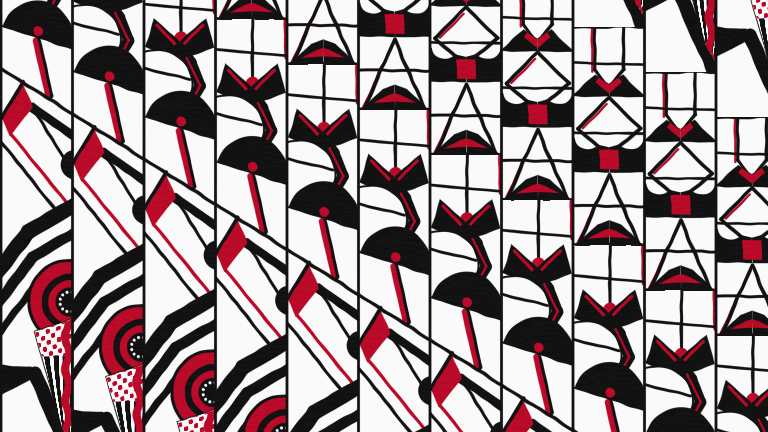
Give the GLSL for this pattern, as a Shadertoy shader.

```glsl
// Ink-drawn strip of angular and round motifs in black, red and white.
// One tall strip is built from distance functions, then repeated in columns,
// each column sliding further down so the motifs form diagonal rows.

const vec3 WHITE = vec3(0.98), BLACK = vec3(0.07), RED = vec3(0.73, 0.04, 0.16);
vec3 col = WHITE;

float hash(vec2 p) { return fract(sin(dot(p, vec2(127.1, 311.7))) * 43758.5453); }

float noise(vec2 p) {
    vec2 i = floor(p), f = fract(p);
    f *= f * (3.0 - 2.0 * f);
    return mix(mix(hash(i), hash(i + vec2(1, 0)), f.x),
               mix(hash(i + vec2(0, 1)), hash(i + 1.0), f.x), f.y);
}

float side(vec2 p, vec2 a, vec2 b) {
    vec2 d = normalize(b - a);
    return dot(p - a, vec2(d.y, -d.x));
}

// Convex, corners ab.xy, ab.zw, cd.xy, cd.zw clockwise with y pointing down
float quad(vec2 p, vec4 ab, vec4 cd) {
    return max(max(side(p, ab.xy, ab.zw), side(p, ab.zw, cd.xy)),
               max(side(p, cd.xy, cd.zw), side(p, cd.zw, ab.xy)));
}

void lay(vec3 ink, float d) {
    float soft = 0.75 * 432.0 / iResolution.y;
    col = mix(col, ink, smoothstep(soft, -soft, d));
}

// Line from ab.xy to ab.zw
void stroke(vec3 ink, vec2 p, vec4 ab, float halfWidth) {
    vec2 pa = p - ab.xy, ba = ab.zw - ab.xy;
    lay(ink, length(pa - ba * clamp(dot(pa, ba) / dot(ba, ba), 0.0, 1.0)) - halfWidth);
}

// Window, diamond, square joint and A-frame; m is mirrored about the centre
void tower(vec2 p, vec2 m) {
    stroke(RED, p, vec4(19, -333, 19, -290), 1.2);
    stroke(BLACK, p, vec4(0, -335, 72, -335), 1.6);
    stroke(BLACK, p, vec4(0, -299, 72, -297), 1.3);
    stroke(BLACK, m, vec4(14.5, -335, 14.5, -292), 1.6);
    stroke(BLACK, m, vec4(14.5, -292, 5, -280), 1.6);
    lay(BLACK, quad(m, vec4(0, -278, 14, -287), vec4(37, -265, 0, -265)));
    lay(RED, quad(m, vec4(0, -277, 10, -284), vec4(13, -279, 0, -268)));
    stroke(RED, p, vec4(34, -257, 10, -234), 1.2);
    stroke(BLACK, m, vec4(0, -264, 31, -233), 1.8);
    stroke(BLACK, p, vec4(0, -229, 72, -228), 1.3);
    float wing = quad(m, vec4(0, -214, 37, -224), vec4(37, -189, 0, -189));
    lay(BLACK, max(wing, 14.0 - length(m - vec2(21, -226))));
    stroke(BLACK, m, vec4(31, -233, 8, -213), 1.8);
    lay(RED, max(m.x - 9.5, abs(p.y + 202.0) - 9.5));
    stroke(RED, p, vec4(32, -178, 5, -119), 1.3);
    stroke(BLACK, m, vec4(0, -187, 30, -118), 1.8);
    stroke(BLACK, p, vec4(0, -156, 72, -155), 1.5);
    lay(BLACK, quad(m, vec4(0, -141, 12, -137), vec4(34, -117, 0, -117)));
    lay(RED, quad(m, vec4(0, -133, 6, -131), vec4(21, -123, 0, -124)));
    stroke(BLACK, p, vec4(0, -117, 72, -117), 1.5);
}

// Pointed crest on a bent neck, above a tilted dome on a red stalk
void crest(vec2 p, vec2 m) {
    stroke(RED, p, vec4(70, -117, 70, -78), 1.5);
    stroke(BLACK, p, vec4(0, -86, 72, -80), 1.4);
    stroke(BLACK, p, vec4(37, -117, 37, -52), 1.6);
    lay(RED, length(p - vec2(37, -52)) - 7.0);
    lay(BLACK, quad(m, vec4(0, -49, 26, -72), vec4(35, -43, 0, -30)));
    stroke(RED, m, vec4(3, -45, 23, -65), 1.5);
    float bulge = length(p - vec2(14, -6));
    lay(BLACK, bulge - 35.5);
    lay(WHITE, bulge - 33.5);
    lay(WHITE, length(p - vec2(74, -18)) - 16.0);
    stroke(BLACK, p, vec4(0, -22, 46, -11), 1.4);
    stroke(BLACK, p, vec4(36, -42, 47, -28), 6.0);
    stroke(BLACK, p, vec4(47, -28, 56, -5), 5.5);
    stroke(BLACK, p, vec4(56, -5, 43, 20), 5.5);
    stroke(RED, p, vec4(43, -32, 56, -5), 1.1);
    stroke(RED, p, vec4(56, -5, 49, 9), 1.1);
    stroke(BLACK, p, vec4(36, 40, 49, 96), 3.2);
    stroke(RED, p, vec4(34, 40, 46, 95), 2.5);
    vec2 d = p - vec2(36, 38);
    lay(BLACK, max(length(d) - 37.0, d.y - 0.34 * d.x));
    lay(RED, length(d - vec2(1, -7)) - 5.0);
}

// Red blade under the long diagonal, rays and folded black bands
void blade(vec2 p) {
    stroke(BLACK, p, vec4(0, 69, 72, 114), 1.6);
    stroke(BLACK, p, vec4(31, 107, 74, 137), 4.5);
    stroke(BLACK, p, vec4(31, 107, 72, 172), 1.5);
    lay(BLACK, length(p - vec2(75, 165)) - 15.0);
    stroke(RED, p, vec4(10, 134, 66, 203), 1.7);
    stroke(BLACK, p, vec4(0, 142, 58, 214), 1.6);
    lay(RED, quad(p, vec4(22, 83, 32, 107), vec4(9, 136, 1, 119)));
    stroke(BLACK, p, vec4(22, 82, 0, 118), 1.8);
    for (float i = 0.0; i < 3.0; i++) {
        vec2 knee = vec2(27.0 + 5.0 * i, 232.0 + 25.0 * i);
        stroke(BLACK, p, vec4(knee, knee + vec2(48, -28)), 7.5 - 2.0 * i);
        stroke(BLACK, p, vec4(knee, knee + vec2(-38, 50)), 7.5 - 2.0 * i);
    }
}

// Ringed fan, checked tail and heavy diagonal bars
void fan(vec2 p) {
    lay(BLACK, quad(p, vec4(-2, 365, 30, 367), vec4(38, 376, -2, 396)));
    stroke(BLACK, p, vec4(34, 374, 74, 464), 7.0);
    vec2 d = p - vec2(69, 302);
    float r = length(d), cut = d.y + 0.35 * d.x - 19.0;
    lay(BLACK, max(r - 43.0, cut));
    lay(RED, max(min(abs(r - 34.0) - 6.0, abs(r - 18.0) - 3.5), cut));
    float dots = length(vec2(r - 10.0, (fract(atan(d.y, d.x) * 1.91) - 0.5) * 5.2));
    lay(WHITE, max(dots - 1.5, cut));
    float tail = quad(p, vec4(34, 332, 74, 318), vec4(74, 450, 62, 430));
    float ray = 4.0 * sin(75.0 * (p.x - 66.0) / (465.0 - p.y));
    float checks = 1.0 - ray * sin(0.55 * (p.y + 0.3 * p.x));
    float top = max(tail, p.y - 356.0);
    lay(BLACK, tail - 1.0);
    lay(WHITE, max(tail, 1.0 - ray));
    lay(WHITE, top);
    lay(RED, max(top, checks));
    lay(RED, max(tail, abs(p.x - 66.0 - 2.0 * sin(p.y * 0.2)) - 4.0));
}

void mainImage(out vec4 fragColor, in vec2 fragCoord) {
    // Canvas is 432 units high; columns are 71.5 wide and step down by 45.2
    vec2 q = fragCoord / iResolution.y * 432.0 - vec2(1, 0);
    float column = floor(q.x / 71.5);
    vec2 p = vec2(q.x - column * 71.5, 432.0 - q.y - column * 45.2);
    p.y = mod(p.y + 335.0, 790.0) - 335.0;
    float edge = min(p.x, 71.5 - p.x);

    // Slight tremor of the hand
    p += 1.4 * (vec2(noise(p * 0.09), noise(p * 0.09 + 40.0)) - 0.5);
    vec2 m = vec2(abs(p.x - 36.0), p.y);
    if (p.y < -116.0) tower(p, m);
    else { crest(p, m); blade(p); fan(p); }
    lay(BLACK, edge - 1.4);

    // Faint pen streaks
    col += 0.03 * (noise(p * vec2(0.15, 0.9)) - 0.5) * (1.0 - col.g);
    fragColor = vec4(col, 1);
}
```
